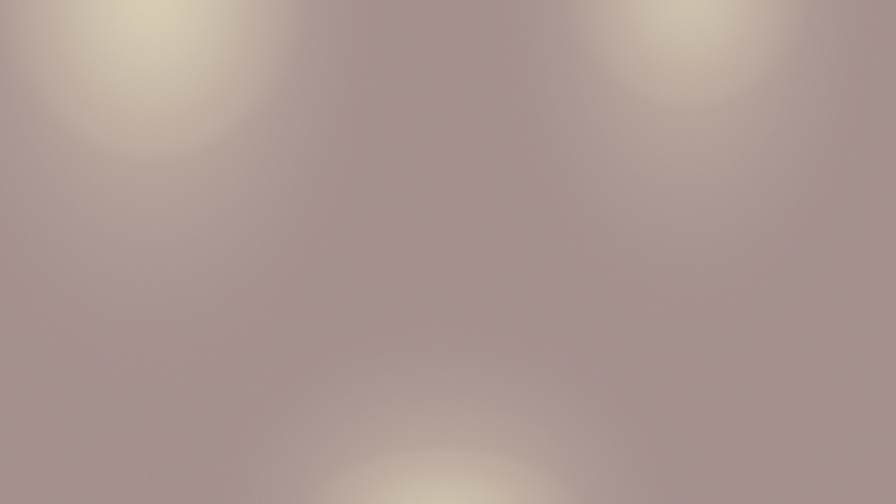
A WebGL 1 fragment shader for this background:

```glsl
precision highp float;

uniform vec2 u_resolution;

#define BASE_COLOR vec3(0.645, 0.565, 0.555)
#define HAZE_TINT vec3(0.022, 0.022, 0.025)
#define HALO_TINT vec3(0.098, 0.116, 0.060)
#define CORE_TINT vec3(0.078, 0.095, 0.065)
#define HAZE_SPREAD vec2(1.2, 1.3)
#define RIM_SHARE 0.2
#define GRAIN_CELLS 288.0
#define GRAIN_AMOUNT 0.006

float hash(vec2 cell) {
    return fract(sin(dot(cell, vec2(12.99, 78.23))) * 43758.5);
}

// Smooth falloff: one at the centre, zero at the ellipse edge
float falloff(vec2 offset, vec2 radii) {
    return 1.0 - smoothstep(0.0, 1.0, length(offset / radii));
}

// Bright disc with a soft but visible rim
float disc(vec2 offset, vec2 radii) {
    float d = length(offset / radii);
    float rim = 1.0 - smoothstep(0.9, 1.06, d);
    return mix(falloff(offset, radii), rim, RIM_SHARE);
}

// Three nested layers: cool haze, warm halo, cream core
vec3 glow(vec2 offset, vec2 haloRadii, vec2 coreRadii, float strength) {
    vec3 light = HAZE_TINT * falloff(offset, haloRadii * HAZE_SPREAD);
    light += HALO_TINT * falloff(offset, haloRadii);
    light += CORE_TINT * disc(offset, coreRadii);
    return light * strength;
}

void main() {
    // Height is one unit; x is centred and scaled to a 16:9 span
    vec2 uv = gl_FragCoord.xy / u_resolution;
    vec2 p = vec2(uv.x * 16.0 / 9.0, uv.y);

    // Two lamps above, one below
    vec3 color = BASE_COLOR;
    color += glow(p - vec2(0.300, 1.02), vec2(0.45, 0.73), vec2(0.30, 0.335), 1.0);
    color += glow(p - vec2(1.365, 1.02), vec2(0.38, 0.62), vec2(0.235, 0.23), 0.82);
    color += glow(p - vec2(0.880, -0.02), vec2(0.46, 0.37), vec2(0.27, 0.13), 0.82);

    // Faint grain
    color += GRAIN_AMOUNT * (hash(floor(p * GRAIN_CELLS)) - 0.5);

    gl_FragColor = vec4(color, 1.0);
}
```
